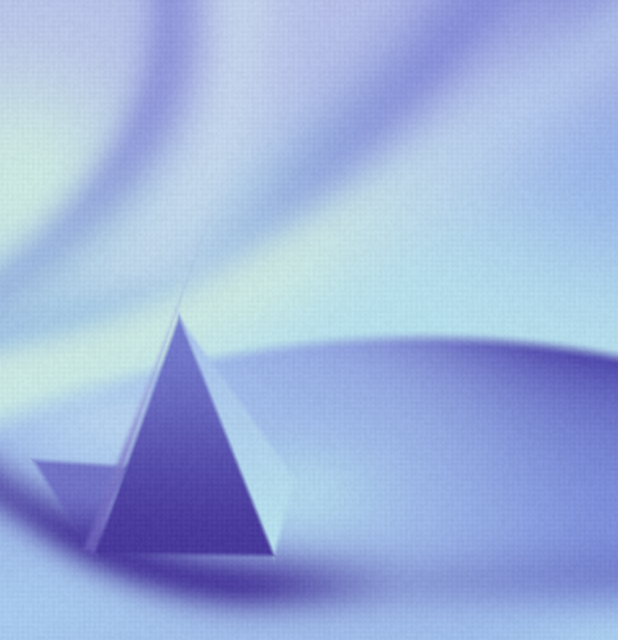
Write a Shadertoy shader that draws this background.

```glsl
const vec3 CREAM = vec3(0.80, 0.91, 0.88);
const vec3 PALE_CYAN = vec3(0.71, 0.87, 0.92);
const vec3 LAVENDER = vec3(0.71, 0.75, 0.91);
const vec3 PERIWINKLE = vec3(0.51, 0.54, 0.84);
const vec3 MIST_BLUE = vec3(0.62, 0.73, 0.91);
const vec3 INDIGO = vec3(0.28, 0.22, 0.61);

float hash(vec2 cell) {
    vec3 q = fract(vec3(cell.xyx) * 0.1031);
    q += dot(q, q.yzx + 33.33);
    return fract((q.x + q.y) * q.z);
}

float valueNoise(vec2 p) {
    vec2 cell = floor(p);
    vec2 f = fract(p);
    f = f * f * (3.0 - 2.0 * f);
    float low = mix(hash(cell), hash(cell + vec2(1, 0)), f.x);
    float high = mix(hash(cell + vec2(0, 1)), hash(cell + vec2(1, 1)), f.x);
    return mix(low, high, f.y);
}

// Bell profile with separate widths on the negative and positive sides
float softBand(float d, float widthNeg, float widthPos) {
    float t = d / (d < 0.0 ? widthNeg : widthPos);
    return exp(-t * t);
}

float glow(vec2 p, vec2 center, vec2 radius) {
    vec2 q = (p - center) / radius;
    return exp(-dot(q, q));
}

// Signed distance to the line a-b, positive on its left
float edgeSide(vec2 p, vec2 a, vec2 b) {
    vec2 e = normalize(b - a);
    return e.x * (p.y - a.y) - e.y * (p.x - a.x);
}

// Counterclockwise triangle with a soft border
float triangle(vec2 p, vec2 a, vec2 b, vec2 c, float blur) {
    float d = min(edgeSide(p, a, b), min(edgeSide(p, b, c), edgeSide(p, c, a)));
    return smoothstep(-blur, blur, d);
}

vec3 sky(vec2 p) {
    vec3 color = mix(PALE_CYAN, LAVENDER, smoothstep(0.52, 0.92, p.y));
    color = mix(color, vec3(0.57, 0.69, 0.91), 0.85 * glow(p, vec2(1.06, 0.73), vec2(0.25, 0.17)));
    color = mix(color, PERIWINKLE, 0.85 * glow(p, vec2(1.03, 1.03), vec2(0.25, 0.17)));
    color = mix(color, CREAM, 0.95 * glow(p, vec2(0.03, 0.72), vec2(0.18, 0.18)));

    // Light and dark folds sweeping toward the upper right
    float lightRidge = p.y - (0.43 + 0.25 * p.x + 0.27 * p.x * p.x);
    float lightFade = 1.0 - smoothstep(0.4, 0.9, p.x);
    color = mix(color, CREAM, 0.95 * lightFade * softBand(lightRidge, 0.11, 0.065));
    color = mix(color, vec3(0.73, 0.82, 0.93), 0.6 * (1.0 - lightFade) * softBand(lightRidge, 0.09, 0.08));
    float darkRidge = p.y - (0.48 + 0.2 * p.x + 0.59 * p.x * p.x);
    float width = mix(0.035, 0.10, p.x);
    vec3 foldColor = mix(vec3(0.63, 0.77, 0.89), PERIWINKLE, smoothstep(0.25, 0.75, p.x));
    color = mix(color, foldColor, 0.85 * softBand(darkRidge, width, width * 1.5));

    // Steep fold on the left, with a lit flank beside it
    float t = max(1.0 - p.y, 0.0) / 0.45;
    float slope = 5.11 * 0.275 * pow(t, 1.3);
    float steep = (p.x - 0.275 * (1.0 - pow(t, 2.3))) / sqrt(1.0 + slope * slope);
    float upper = smoothstep(0.5, 0.6, p.y);
    color = mix(color, vec3(0.78, 0.85, 0.92), 0.7 * upper * softBand(steep - 0.11, 0.06, 0.07));
    vec3 steepColor = mix(vec3(0.60, 0.71, 0.87), vec3(0.55, 0.58, 0.85), smoothstep(0.55, 0.85, p.y));
    return mix(color, steepColor, 0.9 * softBand(steep, 0.042, 0.055));
}

vec3 ground(vec2 p, float horizon) {
    vec3 color = mix(MIST_BLUE, vec3(0.50, 0.58, 0.87), smoothstep(0.6, 1.05, p.x));
    color = mix(color, vec3(0.72, 0.83, 0.93), 0.85 * glow(p, vec2(0.19, 0.34), vec2(0.16, 0.08)));
    color = mix(color, PALE_CYAN, 0.75 * glow(p, vec2(0.49, 0.23), vec2(0.12, 0.08)));
    color = mix(color, vec3(0.68, 0.83, 0.94), 0.9 * glow(p, vec2(1.02, 0.0), vec2(0.28, 0.07)));
    color = mix(color, vec3(0.66, 0.80, 0.93), 0.8 * glow(p, vec2(0.0, 0.04), vec2(0.3, 0.09)));

    // Dark rim under the horizon, deepening to the right
    float depth = max(horizon - p.y, 0.0);
    float rim = exp(-depth / mix(0.06, 0.10, p.x)) * smoothstep(0.2, 0.9, p.x);
    color = mix(color, mix(PERIWINKLE, vec3(0.29, 0.25, 0.65), smoothstep(0.45, 1.0, p.x)), rim);

    // Curved shadow around the foot of the pyramid
    float offset = p.x - 0.43;
    float curve = 0.085 + (offset < 0.0 ? 0.8 : 0.05) * offset * offset;
    float strength = mix(0.95, 0.22, smoothstep(0.36, 0.68, p.x)) * mix(0.75, 1.0, smoothstep(0.0, 0.15, p.x));
    return mix(color, INDIGO, strength * softBand(p.y - curve, 0.042, 0.05));
}

vec3 pyramid(vec3 color, vec2 p) {
    vec2 apex = vec2(0.290, 0.505);
    vec2 footLeft = vec2(0.155, 0.136);
    vec2 footRight = vec2(0.443, 0.132);
    vec2 footBack = vec2(0.477, 0.251);
    float height = smoothstep(0.13, 0.5, p.y);

    float wing = triangle(p, vec2(0.054, 0.281), vec2(0.142, 0.142), vec2(0.207, 0.271), 0.006);
    color = mix(color, mix(INDIGO, vec3(0.42, 0.42, 0.76), smoothstep(0.13, 0.24, p.y)), 0.9 * wing);
    float litFace = triangle(p, apex, footRight, footBack, 0.006);
    color = mix(color, mix(PALE_CYAN, vec3(0.66, 0.76, 0.92), height), litFace);
    float bevel = triangle(p, apex + vec2(-0.007, 0.004), vec2(0.136, 0.142), footLeft, 0.007);
    color = mix(color, mix(vec3(0.43, 0.39, 0.74), vec3(0.65, 0.70, 0.88), height), 0.85 * bevel);
    float frontFace = triangle(p, apex, footLeft, footRight, 0.005);
    return mix(color, mix(INDIGO, vec3(0.45, 0.48, 0.80), height), frontFace);
}

void mainImage(out vec4 fragColor, in vec2 fragCoord) {
    vec2 p = fragCoord / iResolution.xy;
    float horizon = 0.472 - 0.29 * (p.x - 0.68) * (p.x - 0.68);
    float blur = mix(0.035, 0.014, smoothstep(0.0, 0.4, p.x));
    float land = 1.0 - smoothstep(-blur, blur, p.y - horizon);
    vec3 color = pyramid(mix(sky(p), ground(p, horizon), land), p);

    // Fine paper grain and woven texture
    vec2 weave = cos(p * vec2(760.0, 790.0));
    color += 0.025 * (valueNoise(p * 240.0) - 0.5) + 0.006 * (weave.x + weave.y);
    fragColor = vec4(clamp(color, 0.0, 1.0), 1.0);
}
```
